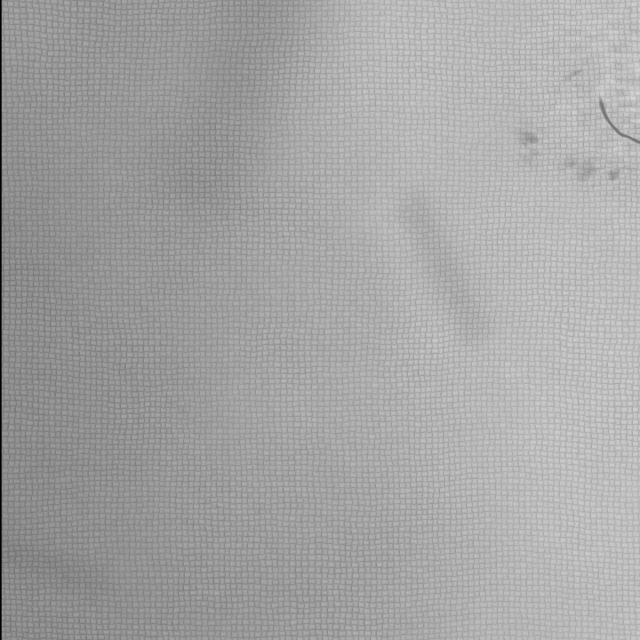
Give the GLSL for this texture, as a WebGL 1 fragment shader.

```glsl
precision highp float;
// Pale grey plain-weave cloth with soft folds, side light and a worn, torn corner.
uniform vec2 u_resolution;

const vec2 THREADS = vec2(108.0, 114.0);
const float SHADE_LEFT = 0.535;
const float SHADE_RIGHT = 0.735;
const float WEAVE_DEPTH = 0.085;

float hash(vec2 p) {
  return fract(sin(dot(p, vec2(127.1, 311.7))) * 43758.5453);
}

float noise(vec2 p) {
  vec2 i = floor(p);
  vec2 f = fract(p);
  f = f * f * (3.0 - 2.0 * f);
  float low = mix(hash(i), hash(i + vec2(1.0, 0.0)), f.x);
  float high = mix(hash(i + vec2(0.0, 1.0)), hash(i + vec2(1.0, 1.0)), f.x);
  return mix(low, high, f.y);
}

float fbm(vec2 p) {
  float sum = 0.0;
  float amplitude = 0.5;
  for (int i = 0; i < 4; i++) {
    sum += amplitude * noise(p);
    p = p * 2.03 + 17.3;
    amplitude *= 0.5;
  }
  return sum;
}

float segmentDistance(vec2 p, vec2 a, vec2 b) {
  vec2 ab = b - a;
  return length(p - a - ab * clamp(dot(p - a, ab) / dot(ab, ab), 0.0, 1.0));
}

// Soft band around a segment
float fold(vec2 p, vec2 a, vec2 b, float width) {
  float d = segmentDistance(p, a, b) / width;
  return exp(-d * d);
}

// Soft elliptical spot
float spot(vec2 p, vec2 center, vec2 radius) {
  vec2 d = (p - center) / radius;
  return exp(-dot(d, d));
}

// Over-under threads: rounded floats with dark gaps, roughly zero on average
float weave(vec2 p) {
  vec2 cell = floor(p);
  vec2 f = fract(p) - 0.5;
  float warpOver = mod(cell.x + cell.y, 2.0);
  vec2 q = mix(f, f.yx, warpOver);
  float alongThread = 1.0 - smoothstep(0.28, 0.62, abs(q.x));
  float acrossThread = 1.0 - smoothstep(0.12, 0.5, abs(q.y));
  float tint = 0.16 * (hash(cell) - 0.5) - 0.14 * warpOver;
  float slope = 0.22 * (f.y - f.x);
  return alongThread * acrossThread + tint + slope - 0.4;
}

// Broad light across the cloth and its folds
float clothShade(vec2 p) {
  float across = p.x + 0.10 * (p.y - 0.5);
  float shade = mix(SHADE_LEFT, SHADE_RIGHT, smoothstep(-0.12, 1.02, across));
  shade += 0.03 * spot(p, vec2(0.0, 1.0), vec2(0.16, 0.25));
  shade += 0.035 * spot(p, vec2(0.62, 0.86), vec2(0.15, 0.25));
  shade -= 0.055 * fold(p, vec2(0.43, 1.03), vec2(0.33, 0.72), 0.085);
  shade -= 0.045 * fold(p, vec2(0.65, 0.67), vec2(0.74, 0.49), 0.03);
  shade += 0.02 * fold(p, vec2(0.60, 0.66), vec2(0.68, 0.47), 0.035);
  shade -= 0.03 * fold(p, vec2(-0.02, 0.15), vec2(0.14, 0.09), 0.03);
  shade -= 0.03 * spot(p, vec2(0.55, 0.08), vec2(0.25, 0.15));
  return shade + 0.05 * (fbm(p * 5.0) - 0.47);
}

// Ragged ripples and dark smudges in the upper right corner
float wear(vec2 p) {
  float ripple = noise(vec2(p.x * 60.0 + 9.0 * p.y, p.y * 115.0 + 4.0 * noise(p * 18.0)));
  float patchMask = spot(p, vec2(1.0, 0.87), vec2(0.13, 0.15));
  float smudges = spot(p, vec2(0.83, 0.778), vec2(0.022, 0.03))
    + spot(p, vec2(0.905, 0.885), vec2(0.025, 0.022))
    + fold(p, vec2(0.90, 0.735), vec2(1.0, 0.715), 0.022);
  return 0.11 * patchMask * (ripple - 0.52) - 0.15 * smudges * smoothstep(0.3, 0.85, ripple);
}

// Curved tear that thins toward its ends
float tear(vec2 p) {
  vec2 q = p - vec2(1.022, 0.86);
  float offset = abs(length(q) - 0.087 + 0.006 * (noise(p * 60.0) - 0.5));
  float extent = smoothstep(0.855, 0.835, p.y) * step(q.x, 0.0);
  float width = 0.0022 + 0.0015 * spot(p, vec2(0.943, 0.835), vec2(0.015));
  return extent * (1.0 - smoothstep(width * 0.3, width * 1.6, offset));
}

void main() {
  vec2 uv = gl_FragCoord.xy / u_resolution;

  // Threads wander slightly and vary in relief
  vec2 drift = vec2(noise(uv * 5.0), noise(uv * 5.0 + 31.0)) - 0.5;
  vec2 wobble = vec2(noise(uv * 38.0), noise(uv * 38.0 + 53.0)) - 0.5;
  vec2 threadPos = uv * THREADS + 1.6 * drift + 0.45 * wobble;
  float relief = WEAVE_DEPTH * mix(0.6, 1.25, fbm(uv * 9.0 + 7.0));

  float shade = clothShade(uv) + relief * weave(threadPos) + wear(uv);
  shade += 0.025 * (noise(uv * 230.0) - 0.5);
  shade = mix(shade, 0.40, 0.8 * tear(uv));

  // Dark strip along the left border
  float pixel = 1.0 / u_resolution.x;
  shade *= smoothstep(0.0025 - 0.5 * pixel, 0.0025 + 0.5 * pixel, uv.x);
  gl_FragColor = vec4(vec3(clamp(shade, 0.0, 1.0)), 1.0);
}
```
